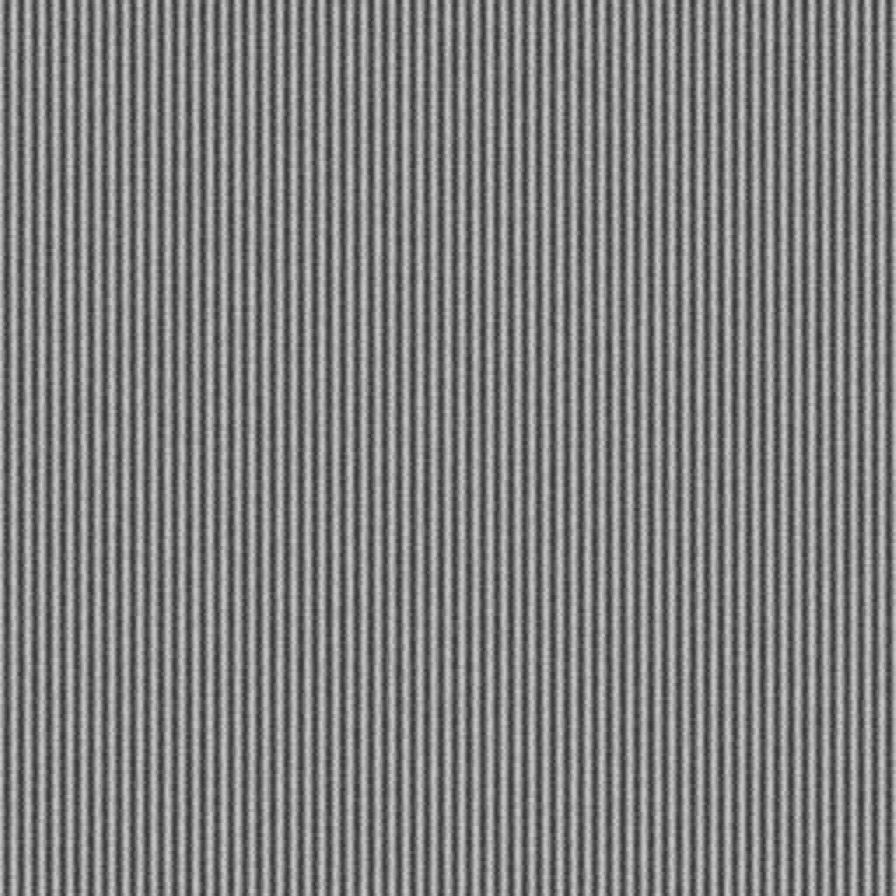
This pattern is drawn by a WebGL 2 fragment shader. Its source:

```glsl
#version 300 es
precision highp float;

uniform vec2 u_resolution;
out vec4 fragColor;

const float TAU = 6.2831853;
const float STRIPE_COUNT = 64.0;     // light and dark pairs across the canvas
const float STRIPE_PHASE = 0.0;      // offset in pairs; 0 puts a crest at the left edge
const float STRIPE_CONTRAST = 0.24;  // crest height above the middle grey
const float GRAIN_CELLS = 256.0;     // grain cells across the canvas
const float GRAIN_AMOUNT = 0.047;    // largest deviation in brightness
const vec3 MIDDLE_GREY = vec3(0.501);

// Sine-free hash of a cell, from 0 to 1
float hash(vec2 cell) {
    vec3 p = fract(vec3(cell.xyx) * 0.1031);
    p += dot(p, p.yzx + 33.33);
    return fract((p.x + p.y) * p.z);
}

// Soft vertical stripes, from -1 in the troughs to 1 on the crests
float stripeWave(float x) {
    return cos(TAU * fract(x * STRIPE_COUNT + STRIPE_PHASE));
}

void main() {
    vec2 uv = gl_FragCoord.xy / u_resolution;

    // Stripes
    vec3 color = MIDDLE_GREY + STRIPE_CONTRAST * stripeWave(uv.x);

    // Fine uniform grain
    float grain = hash(floor(uv * GRAIN_CELLS)) * 2.0 - 1.0;
    color += GRAIN_AMOUNT * grain;

    fragColor = vec4(color, 1.0);
}
```
